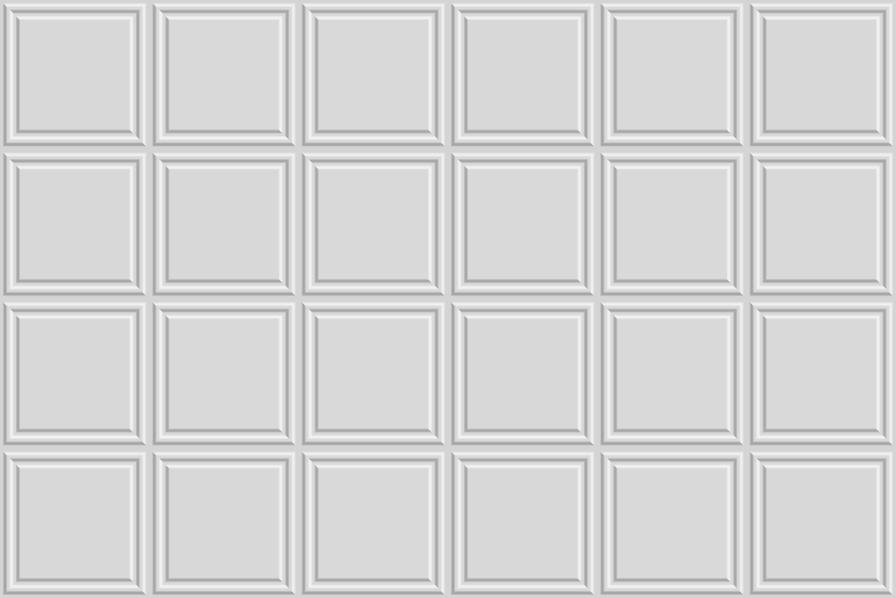
Give the GLSL for this pattern, as a WebGL 1 fragment shader.

```glsl
precision highp float;

uniform vec2 u_resolution;

#define REPEATS vec2(6.0, 4.0)
#define FACE_TONE 0.85
#define GAP_TONE 0.832
#define HIGHLIGHT 0.095
#define SHADOW 0.19
#define OUTER_RISE 0.034
#define INNER_FALL 0.077
#define PANEL_RISE 0.120
#define BEVEL_HALF 0.0105
#define BEVEL_SOFT 0.0080
#define TONE_VARIATION 0.005

float hash(vec2 p) {
    return fract(sin(dot(p, vec2(127.1, 311.7))) * 43758.5453);
}

// Soft band centred on a given inset from the cell border
float bevel(float inset, float centre, float soft) {
    return 1.0 - smoothstep(BEVEL_HALF - soft, BEVEL_HALF + soft, abs(inset - centre));
}

// Which way the nearest side faces: +1 top and right, -1 bottom and left
float sideFacing(vec2 p, float pixel) {
    vec2 a = abs(p);
    vec2 facing = vec2(p.x < 0.0 ? -1.0 : 1.0, p.y < 0.0 ? -1.0 : 1.0);
    return mix(facing.y, facing.x, smoothstep(-pixel, pixel, a.x - a.y));
}

void main() {
    vec2 grid = gl_FragCoord.xy / u_resolution * REPEATS;
    vec2 cell = mod(floor(grid), REPEATS);
    vec2 p = fract(grid) - 0.5;
    float pixel = REPEATS.y / u_resolution.y;
    float soft = max(BEVEL_SOFT, 0.7 * pixel);
    float inset = 0.5 - max(abs(p.x), abs(p.y));

    // Moulding profile: up from the gap, down into a groove, up to the panel
    float slope = bevel(inset, OUTER_RISE, soft)
                - bevel(inset, INNER_FALL, soft)
                + bevel(inset, PANEL_RISE, soft);

    // Flat tones, with a faint difference from panel to panel
    float onFrame = smoothstep(OUTER_RISE - soft, OUTER_RISE + soft, inset);
    float onPanel = smoothstep(PANEL_RISE - soft, PANEL_RISE + soft, inset);
    float tone = mix(GAP_TONE, FACE_TONE, onFrame);
    tone += onPanel * TONE_VARIATION * (hash(cell) - 0.5);

    // Light from the upper right
    float light = slope * sideFacing(p, pixel);
    tone += HIGHLIGHT * max(light, 0.0) + SHADOW * min(light, 0.0);

    gl_FragColor = vec4(vec3(tone), 1.0);
}
```
